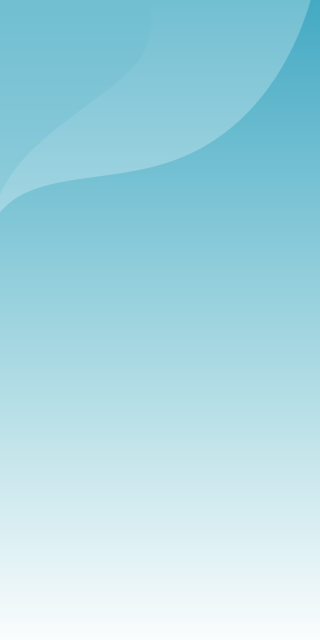
A Shadertoy shader for this background:

```glsl
// Pale teal vertical gradient with two translucent curved sheets sweeping from the upper left.

const vec3 DEEP_TEAL = vec3(0.265, 0.665, 0.765);
const vec3 SOFT_TEAL = vec3(0.50, 0.775, 0.84);
const vec3 PALE_AQUA = vec3(0.74, 0.884, 0.91);
const vec3 MIST = vec3(0.98, 0.99, 0.992);

// Four evenly spaced colour stops, from the top (0) to the bottom (1)
vec3 skyGradient(float depth) {
    float s = depth * 3.0;
    vec3 color = mix(DEEP_TEAL, SOFT_TEAL, clamp(s, 0.0, 1.0));
    color = mix(color, PALE_AQUA, clamp(s - 1.0, 0.0, 1.0));
    return mix(color, MIST, clamp(s - 2.0, 0.0, 1.0));
}

vec2 bezier(vec2 a, vec2 b, vec2 c, vec2 d, float t) {
    float u = 1.0 - t;
    return u * u * u * a + 3.0 * u * u * t * b + 3.0 * u * t * t * c + t * t * t * d;
}

vec2 bezierTangent(vec2 a, vec2 b, vec2 c, vec2 d, float t) {
    float u = 1.0 - t;
    return u * u * (b - a) + 2.0 * u * t * (c - b) + t * t * (d - c);
}

// Approximate signed distance to a curve that descends steadily; negative on its left
float curveSide(vec2 p, vec2 a, vec2 b, vec2 c, vec2 d) {
    float low = 0.0, high = 1.0;
    for (int i = 0; i < 18; i++) {
        float middle = 0.5 * (low + high);
        if (bezier(a, b, c, d, middle).y < p.y) low = middle;
        else high = middle;
    }
    float t = 0.5 * (low + high);
    vec2 offset = p - bezier(a, b, c, d, t);
    vec2 along = normalize(bezierTangent(a, b, c, d, t));
    return offset.x * along.y - offset.y * along.x;
}

float outerEdge(vec2 p) {
    vec2 joint = vec2(0.547, 0.5);
    if (p.y < joint.y)
        return curveSide(p, vec2(0.971, 0.0), vec2(0.924, 0.161), vec2(0.807, 0.404), joint);
    return curveSide(p, joint, vec2(0.339, 0.576), vec2(0.104, 0.534), vec2(0.0, 0.664));
}

float innerEdge(vec2 p) {
    vec2 joint = vec2(0.286, 0.318);
    if (p.y < joint.y)
        return curveSide(p, vec2(0.466, 0.0), vec2(0.490, 0.172), vec2(0.422, 0.216), joint);
    return curveSide(p, joint, vec2(0.167, 0.409), vec2(0.057, 0.484), vec2(0.0, 0.607));
}

float leftCoverage(float side, float pixel) {
    return 1.0 - smoothstep(-0.75 * pixel, 0.75 * pixel, side);
}

void mainImage(out vec4 fragColor, in vec2 fragCoord) {
    vec2 uv = fragCoord / iResolution.xy;
    float depth = 1.0 - uv.y;
    vec2 p = vec2(uv.x, 2.0 * depth);
    float pixel = max(1.0 / iResolution.x, 2.0 / iResolution.y);

    // White veil, slightly thinner within the inner sheet
    float outer = leftCoverage(outerEdge(p), pixel);
    float inner = leftCoverage(innerEdge(p), pixel);
    float bandVeil = 0.25 + 0.08 * depth;
    float innerVeil = 0.245 - 0.32 * depth;
    float veil = outer * mix(bandVeil, innerVeil, inner);

    vec3 color = mix(skyGradient(depth), vec3(1.0), veil);
    fragColor = vec4(color, 1.0);
}
```
